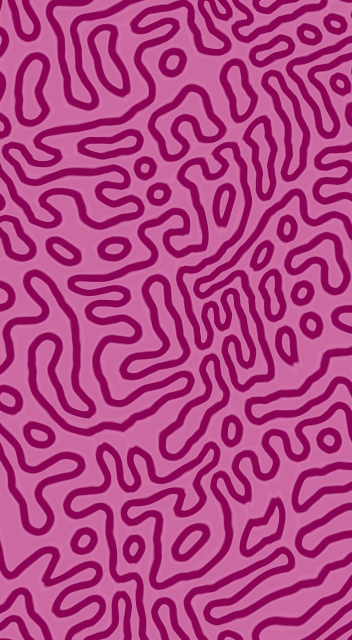
Write a WebGL 1 fragment shader that draws this pattern.

```glsl
precision highp float;
// Labyrinth of even, winding lines in plum on pink.
// The lines are the zero contour of a warped checkerboard wave; a random sign
// at every crossing opens it one way or the other, so lines never touch.

uniform vec2 u_resolution;

#define CELLS 14.0            // checker cells across the canvas width
#define HALF_WIDTH 0.138      // half of the line width, in cells
#define OPENING 0.75          // how far crossings are pushed apart
#define RING_BOOST 0.8        // keeps small closed rings from shrinking
#define COHERENCE 0.30        // tendency of neighbouring lines to run parallel
#define BROAD_WARP 1.25       // slow bending of the lattice, in cells
#define FINE_WARP 0.55        // quick wobble of the lattice, in cells
#define TILT 0.42             // rotation of the lattice, in radians
#define PINK vec3(0.80, 0.41, 0.64)
#define PALE_PINK vec3(0.82, 0.44, 0.65)
#define PLUM vec3(0.54, 0.01, 0.33)

const float PI = 3.14159265;

float hash(vec2 p) {
  return fract(sin(dot(p, vec2(127.1, 311.7))) * 43758.5453);
}

// Smooth value noise in -1..1
float noise(vec2 p) {
  vec2 i = floor(p), f = fract(p);
  f = f * f * f * (f * (f * 6.0 - 15.0) + 10.0);
  float low = mix(hash(i), hash(i + vec2(1.0, 0.0)), f.x);
  float high = mix(hash(i + vec2(0.0, 1.0)), hash(i + 1.0), f.x);
  return mix(low, high, f.y) * 2.0 - 1.0;
}

vec2 noise2(vec2 p) {
  return vec2(noise(p), noise(p + vec2(37.3, 71.9)));
}

// Signed strength of a crossing: which diagonal pair of cells it joins
float crossing(vec2 node) {
  float chance = 0.5 + COHERENCE * clamp(2.0 * noise(node / 3.1 + 19.7), -1.0, 1.0);
  float turn = hash(node + 53.0) < chance ? 1.0 : -1.0;
  float checker = mod(node.x + node.y, 2.0) * 2.0 - 1.0;
  return turn * checker * mix(0.85, 1.1, hash(node + 91.0));
}

// Cosine interpolation between the four crossings around a point
float openings(vec2 q) {
  vec2 i = floor(q);
  vec2 f = 0.5 - 0.5 * cos(PI * fract(q));
  float low = mix(crossing(i), crossing(i + vec2(1.0, 0.0)), f.x);
  float high = mix(crossing(i + vec2(0.0, 1.0)), crossing(i + 1.0), f.x);
  return mix(low, high, f.y);
}

// Field whose zero contour is the labyrinth
float field(vec2 p) {
  vec2 q = mat2(cos(TILT), sin(TILT), -sin(TILT), cos(TILT)) * p;
  q += BROAD_WARP * noise2(p / 7.0 + 3.1) + FINE_WARP * noise2(p / 2.7 + 11.4);
  float checker = sin(PI * q.x) * sin(PI * q.y);
  float n = openings(q);
  return checker * (1.0 + RING_BOOST * n * n) + OPENING * n;
}

// Distance to the contour, taking the field as locally sinusoidal
float lineDistance(vec2 p) {
  vec2 e = vec2(0.03, 0.0);
  vec2 slope = vec2(field(p + e) - field(p - e),
                    field(p + e.yx) - field(p - e.yx)) / (2.0 * e.x);
  float k = PI * sqrt(2.0);
  return atan(k * abs(field(p)) / max(length(slope), 1e-4)) / k;
}

void main() {
  vec2 p = gl_FragCoord.xy / u_resolution.x * CELLS;
  float pixel = CELLS / u_resolution.x;
  float edge = lineDistance(p) - HALF_WIDTH;

  // Faint pale rim beside the lines, then the lines themselves
  float rim = smoothstep(0.02, 0.04, edge) * (1.0 - smoothstep(0.07, 0.10, edge));
  float line = 1.0 - smoothstep(-0.8 * pixel, 0.8 * pixel, edge);
  vec3 color = mix(mix(PINK, PALE_PINK, rim), PLUM, line);
  gl_FragColor = vec4(color, 1.0);
}
```
